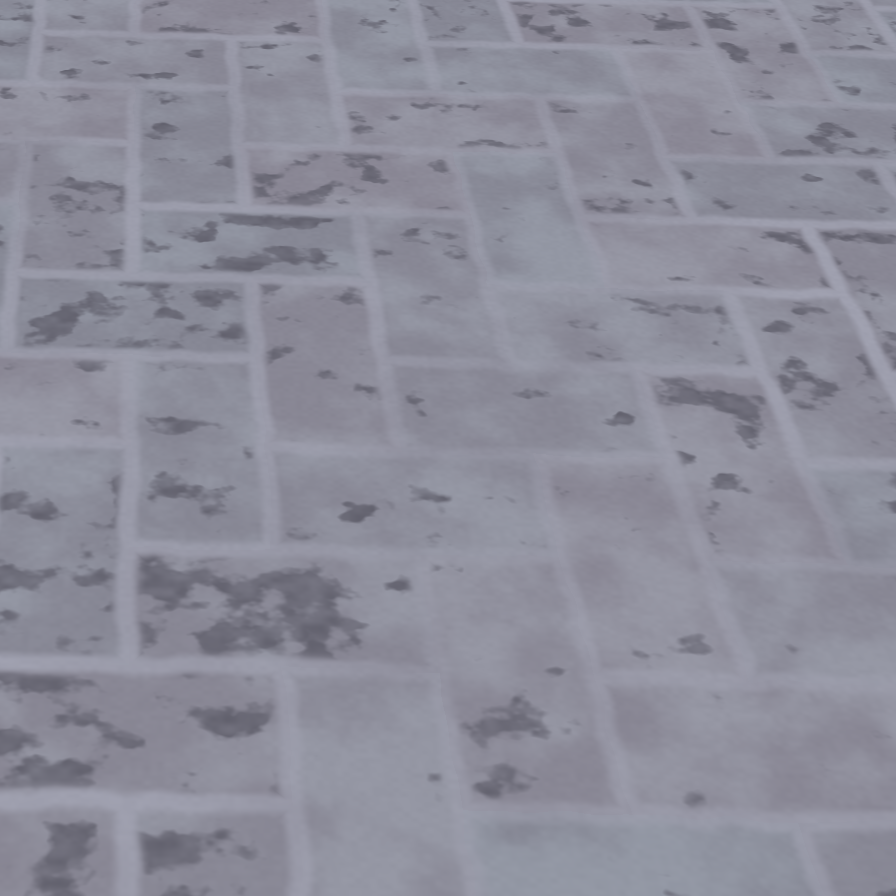
Write a WebGL 2 fragment shader that draws this texture.

```glsl
#version 300 es
precision highp float;
// Frosted herringbone paving seen at a slant: canvas points are projected to
// a ground grid, grouped into 2x1 bricks, then covered with pale frosted
// joints, a cloudy film of frost and worn, dark bare patches.

uniform vec2 u_resolution;
out vec4 fragColor;

// Perspective, in canvas units with y pointing down
const vec2 VANISHING = vec2(0.163, -1.107);
const float TILT = 0.027;
const vec2 GROUND_SCALE = vec2(0.094, 0.0417);
const float GROUND_SHIFT = 0.12;

// Joints, in ground units (one brick is 2 by 1)
const float JOINT_CORE = 0.025;
const float JOINT_EDGE = 0.105;
const float EDGE_WOBBLE = 0.045;

// Wear: noise threshold of bare stone in sheltered and exposed areas
const float BARE_SHELTERED = 0.71;
const float BARE_EXPOSED = 0.53;
const float BARE_BRICK_SPREAD = 0.17;
const float BARE_SOFTNESS = 0.15;

const vec3 FROST = vec3(0.580, 0.592, 0.642);
const vec3 THIN_FROST = vec3(0.530, 0.530, 0.582);
const vec3 BARE_STONE = vec3(0.385, 0.382, 0.430);
const vec3 JOINT_FROST = vec3(0.622, 0.626, 0.684);
const vec3 WARM_TINT = vec3(0.014, -0.004, -0.002);

float hash(vec2 p) {
    uvec2 q = uvec2(ivec2(p)) * uvec2(1597334677u, 3812015801u);
    uint h = q.x ^ q.y;
    h = (h ^ (h >> 15)) * 2246822519u;
    h ^= h >> 13;
    return float(h & 0xffffu) / 65535.0;
}

float noise(vec2 p) {
    vec2 i = floor(p), f = p - i;
    f = f * f * (3.0 - 2.0 * f);
    return mix(mix(hash(i), hash(i + vec2(1, 0)), f.x),
               mix(hash(i + vec2(0, 1)), hash(i + vec2(1, 1)), f.x), f.y);
}

float fbm(vec2 p) {
    float sum = 0.0, amplitude = 0.533;
    for (int i = 0; i < 4; i++) {
        sum += amplitude * noise(p);
        p = mat2(1.6, 1.2, -1.2, 1.6) * p + 17.3;
        amplitude *= 0.5;
    }
    return sum;
}

vec2 projectToGround(vec2 p) {
    float depth = p.y - TILT * p.x - VANISHING.y;
    return vec2((p.x - VANISHING.x) / GROUND_SCALE.x, 1.0 / GROUND_SCALE.y) / depth
         + vec2(GROUND_SHIFT, 0.0);
}

// Returns the brick's lower-left cell (xy) and the distance to its edge (z)
vec3 herringbone(vec2 g) {
    vec2 cell = floor(g);
    float phase = mod(cell.x - cell.y, 4.0);
    bool lying = phase < 0.5 || phase > 2.5;
    if (phase < 0.5) cell.x -= 1.0;
    else if (phase < 1.5) cell.y -= 1.0;
    vec2 size = lying ? vec2(2, 1) : vec2(1, 2);
    vec2 inset = min(g - cell, cell + size - g);
    return vec3(cell, min(inset.x, inset.y));
}

// Swept areas at the left and upper right, sheltered band between them
float exposure(vec2 p) {
    float left = smoothstep(0.62, 0.12, p.x) * smoothstep(0.05, 0.35, p.y);
    float right = exp(-14.0 * dot(p - vec2(0.98, 0.33), p - vec2(0.98, 0.33)));
    float top = 0.6 * smoothstep(0.22, 0.0, p.y);
    return clamp(max(left, max(right, top)), 0.0, 1.0);
}

void main() {
    vec2 p = gl_FragCoord.xy / u_resolution;
    p.y = 1.0 - p.y;
    vec2 ground = projectToGround(p);
    vec2 wobble = vec2(noise(ground * 5.0), noise(ground * 5.0 + 41.0)) - 0.5;
    vec3 brick = herringbone(ground + EDGE_WOBBLE * wobble);
    float brickRandom = hash(brick.xy + 100.0);
    float exposed = exposure(p);

    // Cloudy frost film, with its own tone on each brick
    float cloud = fbm(ground * vec2(2.2, 2.6) + 9.0);
    float thin = smoothstep(0.25, 0.8, cloud + 0.22 * (brickRandom - 0.5) + 0.12 * exposed);
    vec3 color = mix(FROST, THIN_FROST, thin);
    color += WARM_TINT * (hash(brick.xy + 300.0) - 0.4);

    // Bare stone, ragged and kept inside the bricks
    float threshold = mix(BARE_SHELTERED, BARE_EXPOSED, exposed)
                    + BARE_BRICK_SPREAD * (0.5 - brickRandom);
    float ragged = fbm(ground * vec2(3.2, 4.6) + brick.xy * 7.0);
    float bare = smoothstep(threshold, threshold + BARE_SOFTNESS, ragged);
    bare *= smoothstep(0.04, 0.14, brick.z);
    bare *= mix(0.55, 1.0, noise(ground * vec2(11.0, 15.0)));
    color = mix(color, BARE_STONE, bare);

    // Frost packed in the joints, fading where the film covers all
    float joint = 1.0 - smoothstep(JOINT_CORE, JOINT_EDGE, brick.z);
    float packed = mix(0.4, 0.85, exposed) + 0.5 * (noise(ground * 0.9 + 60.0) - 0.5);
    color = mix(color, JOINT_FROST, joint * clamp(packed, 0.2, 1.0));

    // Fine grain
    color += 0.016 * (noise(ground * vec2(24.0, 30.0)) - 0.5);
    fragColor = vec4(color, 1.0);
}
```
